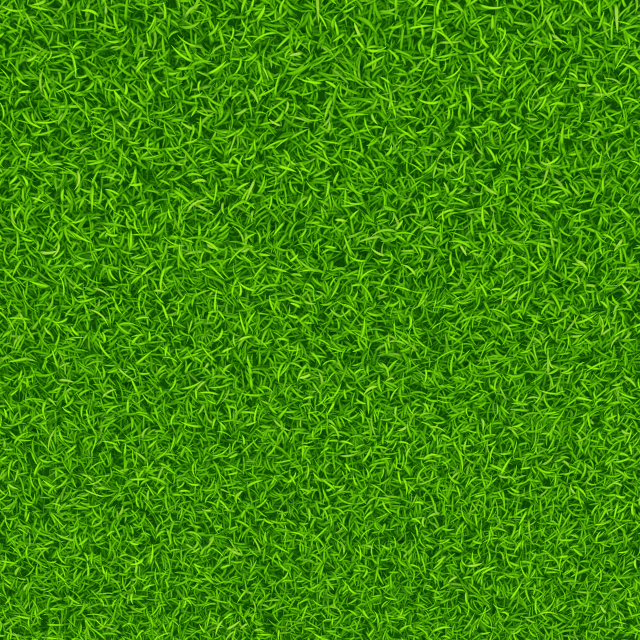
Give the GLSL for this texture, as a Shadertoy shader.

```glsl
// Dense lawn of thin curved grass blades, seen from above.

vec4 hash4(vec3 p) {
    vec4 q = fract(p.xyzx * vec4(0.1031, 0.1030, 0.0973, 0.1099));
    q += dot(q, q.wzxy + 33.33);
    return fract((q.xxyz + q.yzzw) * q.zywx);
}

float gradientDot(vec2 cell, vec2 offset) {
    float angle = 6.2832 * hash4(vec3(cell, 91.0)).x;
    return dot(vec2(cos(angle), sin(angle)), offset);
}

float gradientNoise(vec2 p) {
    vec2 i = floor(p), f = fract(p);
    vec2 u = f * f * f * (f * (f * 6.0 - 15.0) + 10.0);
    vec2 e = vec2(0.0, 1.0);
    return mix(mix(gradientDot(i, f), gradientDot(i + e.yx, f - e.yx), u.x),
               mix(gradientDot(i + e, f - e), gradientDot(i + 1.0, f - 1.0), u.x), u.y);
}

// Paints one blade over grass, where x is brightness and y is dryness.
vec2 paintBlade(vec2 grass, vec2 p, vec3 id, float depth, float pixel) {
    vec4 place = hash4(id), look = hash4(id + 57.3);
    float angle = 6.2832 * place.z;
    vec2 along = vec2(cos(angle), sin(angle));
    vec2 d = p - place.xy;

    // Curved local frame: a runs from root (-1) to tip (+1), b goes across
    float halfLength = mix(0.38, 0.85, place.w * place.w);
    float a = dot(d, along) / halfLength;
    float b = dot(d, vec2(-along.y, along.x));
    b += (look.x - 0.5) * 0.7 * halfLength * (a * a - 0.4);
    float width = mix(0.04, 0.078, look.y);
    float edge = abs(b) - width * (1.0 - a * a * a * a) * (1.0 - 0.3 * a);
    edge = max(edge, (abs(a) - 1.0) * halfLength);

    // Soft shadow on the blades below, then the lit blade fading in from its root
    grass.x = mix(grass.x, -0.15, 0.22 * (1.0 - smoothstep(0.0, 0.12, edge)));
    float shade = 0.99 * pow(depth, 1.35) + 0.45 * (look.z - 0.5);
    shade += 0.12 * a + 0.09 * clamp(b / width, -1.0, 1.0);
    vec2 blade = vec2(shade, 0.8 * depth * pow(look.w, 22.0));
    float cover = clamp(0.5 - edge / pixel, 0.0, 1.0) * smoothstep(-1.1, -0.4, a);
    return mix(grass, blade, cover);
}

void mainImage(out vec4 fragColor, in vec2 fragCoord) {
    vec2 uv = fragCoord / iResolution.y;

    // Blades grow slightly larger toward the top
    float shrink = exp(-0.3 * uv.y);
    vec2 ground = 46.0 * vec2((uv.x - 0.5) * shrink, (1.0 - shrink) / 0.3);
    float pixel = 46.0 * shrink / iResolution.y + 0.02;

    // Layers of scattered blades, from the dark bottom to the bright top
    const int LAYERS = 20;
    vec2 grass = vec2(-0.02, 0.0);
    for (int layer = 0; layer < LAYERS; layer++) {
        float k = float(layer);
        float turn = 2.4 * k;
        vec2 p = mat2(cos(turn), sin(turn), -sin(turn), cos(turn)) * ground;
        p += 100.0 + k * vec2(7.37, 3.71);
        vec2 cell = floor(p);
        for (int y = -1; y <= 1; y++) {
            for (int x = -1; x <= 1; x++) {
                vec2 c = cell + vec2(x, y);
                grass = paintBlade(grass, p - c, vec3(c, k), k / float(LAYERS - 1), pixel);
            }
        }
    }

    // Faint clumps of lighter and darker turf
    float t = clamp(grass.x + 0.05 * gradientNoise(uv * 14.0 + 20.0), -0.25, 1.2);

    // Deep green to yellow green, with a few straw coloured blades
    vec3 color = vec3(0.08, 0.31, 0.01) + t * vec3(0.30, 0.53, 0.0) + t * t * vec3(0.13, 0.0, 0.04);
    color = mix(color, vec3(0.76, 0.88, 0.36), grass.y);
    fragColor = vec4(color, 1.0);
}
```
